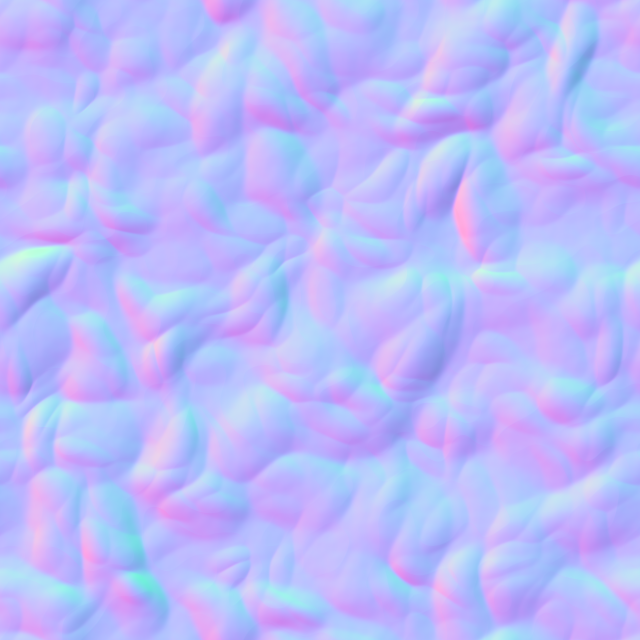
A Shadertoy shader for this texture map:

```glsl
// Tiling normal map of soft, overlapping lumps and folds in lavender, cyan and pink.

vec3 hash3(vec2 cell, float seed) {
    vec3 q = fract(vec3(cell.xyx + seed * 7.31) * vec3(0.1031, 0.1030, 0.0973));
    q += dot(q, q.yxz + 33.33);
    return fract((q.xxy + q.yzz) * q.zyx);
}

vec2 gradientAt(vec2 cell, float repeats, float seed) {
    float angle = 6.2832 * hash3(mod(cell, repeats), seed).x;
    return vec2(cos(angle), sin(angle));
}

// Gradient noise that wraps after a whole number of repeats
float noise(vec2 uv, float repeats, float seed) {
    vec2 p = uv * repeats, i = floor(p), f = p - i;
    vec2 w = f * f * f * (f * (f * 6.0 - 15.0) + 10.0);
    vec2 e = vec2(1, 0);
    float a = dot(gradientAt(i, repeats, seed), f);
    float b = dot(gradientAt(i + e.xy, repeats, seed), f - e.xy);
    float c = dot(gradientAt(i + e.yx, repeats, seed), f - e.yx);
    float d = dot(gradientAt(i + e.xx, repeats, seed), f - e.xx);
    return mix(mix(a, b, w.x), mix(c, d, w.x), w.y);
}

// Smooth union of randomly turned elliptical domes, one per cell
float lumps(vec2 uv, float repeats, float seed) {
    vec2 p = uv * repeats, i = floor(p);
    float sum = 0.0;
    for (int y = -1; y <= 1; y++)
    for (int x = -1; x <= 1; x++) {
        vec2 cell = i + vec2(x, y);
        vec2 id = mod(cell, repeats);
        vec3 place = hash3(id, seed), shape = hash3(id, seed + 5.0);
        vec2 d = p - cell - 0.1 - 0.8 * place.xy;
        float angle = 3.1416 * place.z, c = cos(angle), s = sin(angle);
        d = vec2(c * d.x + s * d.y, c * d.y - s * d.x);
        d /= vec2(mix(0.75, 1.08, shape.x), mix(0.42, 0.68, shape.y));
        float dome = pow(max(1.0 - dot(d, d), 0.0), 1.5);
        sum += exp(16.0 * mix(0.55, 1.0, shape.z) * dome);
    }
    return log(sum) / 16.0;
}

float height(vec2 uv) {
    // Bend the domes into folds
    vec2 bent = uv + 0.045 * vec2(noise(uv, 6.0, 1.0), noise(uv, 6.0, 2.0));
    bent += 0.012 * vec2(noise(uv, 13.0, 3.0), noise(uv, 13.0, 4.0));
    float h = 0.0082 * lumps(bent, 8.0, 11.0);
    h += 0.0021 * lumps(bent + 0.03, 15.0, 23.0);
    // Broad swells, then faint creases and grain
    h += 0.0075 * noise(uv, 5.0, 31.0);
    h -= 0.0005 * abs(noise(bent, 17.0, 37.0));
    return h + 0.00012 * noise(uv, 56.0, 41.0);
}

void mainImage(out vec4 fragColor, in vec2 fragCoord) {
    vec2 uv = fragCoord / iResolution.xy;
    vec2 e = vec2(0.0015, 0.0);
    float h = height(uv);
    vec2 slope = vec2(height(uv + e.xy) - h, h - height(uv + e.yx)) / e.x;

    // Left faces turn pink, right faces cyan, lower faces violet
    vec3 color = vec3(0.728, 0.733, 1.0);
    color.r += slope.x - 0.2 * slope.y;
    color.g += slope.y;
    color.b -= 1.4 * dot(slope, slope);
    fragColor = vec4(clamp(color, 0.0, 1.0), 1.0);
}
```
